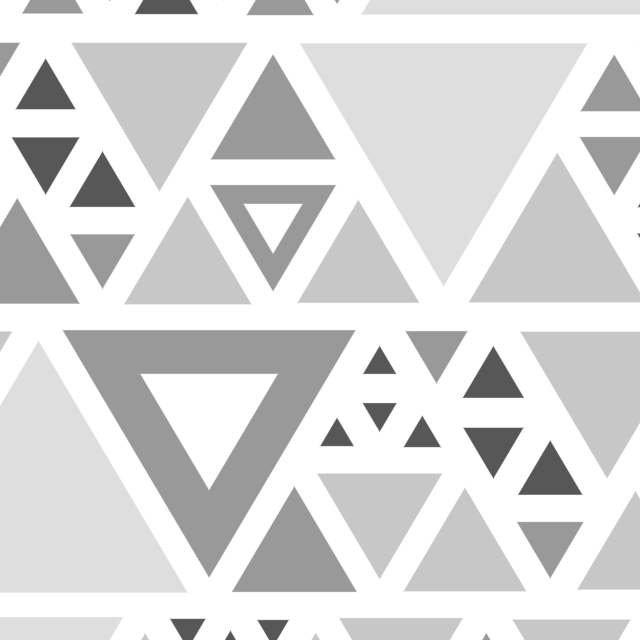
Reproduce this pattern procedurally as a three.js fragment shader.

```glsl
varying vec2 vUv;

// Layout, in canvas units
const float SIDE = 0.533;          // side of a whole cell
const float TALL = 0.845;          // triangle height over side
const float BASE_Y = 0.055;        // bottom of row zero
const float ROW_START = -0.387;    // row offset, in cell sides
const float ROW_SLIDE = -0.3125;   // extra offset per row
const float GAP = 0.019;           // half of the white channel
const float GAP_VARY = 0.005;
const float EDGE = 0.0013;         // softness of the edges
const float RING_BAND = 0.53;      // ring thickness over inner radius

// Mix of cell kinds
const float CELL_STEP = 0.618;
const float ROW_STEP = 0.30;
const float LIGHT_MAX = 0.22;
const float HALVES_MAX = 0.56;
const float RING_MAX = 0.66;

// Mix of tones inside split cells
const float SOFT_MAX = 0.55;
const float SOLID_MAX = 0.76;
const float HOLLOW_MAX = 0.88;
const float DARK_MAX = 0.5;

const vec3 WHITE = vec3(1.0);
const vec3 LIGHT = vec3(0.87);
const vec3 SOFT = vec3(0.78);
const vec3 MID = vec3(0.60);
const vec3 DARK = vec3(0.34);

float hash(vec2 p) {
  vec3 q = fract(vec3(p.xyx) * 0.1031);
  q += dot(q, q.yzx + 33.33);
  return fract((q.x + q.y) * q.z);
}

// Splits a triangle evenly; returns the child's barycentrics and its index
vec4 subdivide(vec3 bary, float parts) {
  vec3 scaled = bary * parts;
  vec3 n = floor(scaled);
  vec3 f = scaled - n;
  if (f.x + f.y + f.z > 1.5) f = 1.0 - f;
  return vec4(f, dot(n, vec3(1.0, 2.0, 3.0)));
}

void main() {
  // Rows of alternating up and down triangles
  float v = (vUv.y - BASE_Y) / (SIDE * TALL);
  float row = floor(v);
  float f = v - row;
  float u = vUv.x / SIDE - ROW_START - ROW_SLIDE * row - 0.5 * f;
  float column = floor(u);
  float a = u - column;
  bool down = a + f > 1.0;
  vec3 bary = down ? vec3(1.0 - a, 1.0 - f, a + f - 1.0)
                   : vec3(1.0 - a - f, a, f);
  float index = 2.0 * column + (down ? 1.0 : 0.0);
  vec2 cell = vec2(index, row);
  float kind = fract(index * CELL_STEP + row * ROW_STEP);
  float seed = hash(cell + 17.0);

  float side = SIDE;
  float child = 0.0;
  vec3 ink = LIGHT;
  bool hollow = false;

  if (kind >= LIGHT_MAX && kind < HALVES_MAX) {
    // Four halves, some split once more
    vec4 part = subdivide(bary, 2.0);
    bary = part.xyz;
    child = part.w + 1.0;
    side *= 0.5;
    float tone = fract(seed + child * CELL_STEP);
    ink = tone < SOFT_MAX ? SOFT : MID;
    hollow = tone > SOLID_MAX && tone < HOLLOW_MAX;
    if (tone >= HOLLOW_MAX) {
      part = subdivide(bary, 2.0);
      bary = part.xyz;
      child += 8.0 * (part.w + 1.0);
      side *= 0.5;
      ink = DARK;
    }
  } else if (kind >= HALVES_MAX && kind < RING_MAX) {
    ink = MID;
    hollow = true;
  } else if (kind >= RING_MAX) {
    // One large triangle in a random corner, a strip of small ones beside it
    float corner = hash(cell + 41.0) * 3.0;
    if (corner > 2.0) bary = bary.zxy;
    else if (corner > 1.0) bary = bary.yzx;
    if (bary.x > 1.0 / 3.0) {
      bary = (bary - vec3(1.0 / 3.0, 0.0, 0.0)) * 1.5;
      side *= 2.0 / 3.0;
      ink = SOFT;
    } else {
      vec4 part = subdivide(bary, 3.0);
      bary = part.xyz;
      child = part.w + 1.0;
      side /= 3.0;
      ink = fract(seed + child * CELL_STEP) < DARK_MAX ? DARK : MID;
    }
  }

  // Inset triangle, with a hole where hollow
  float inset = GAP + GAP_VARY * hash(cell * 7.0 + child * 3.0);
  float height = side * TALL;
  float depth = min(bary.x, min(bary.y, bary.z)) * height - inset;
  float cover = smoothstep(-EDGE, EDGE, depth);
  if (hollow) {
    float band = RING_BAND * (height / 3.0 - inset);
    cover *= 1.0 - smoothstep(-EDGE, EDGE, depth - band);
  }
  gl_FragColor = vec4(mix(WHITE, ink, cover), 1.0);
}
```
